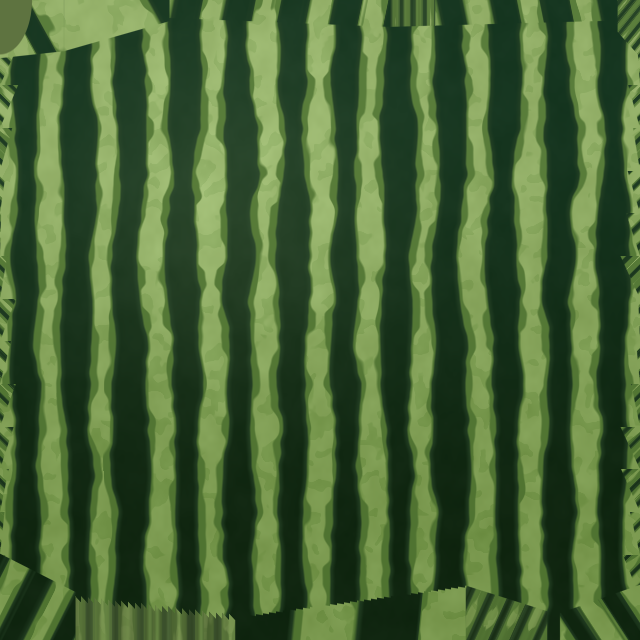
Reproduce this texture procedurally as a WebGL 2 fragment shader.

```glsl
#version 300 es
precision highp float;

uniform vec2 u_resolution;
out vec4 fragColor;

const float STRIPES = 12.0;
const float VARIANTS = 6.0;
const float SOFT = 0.0012;
const vec3 DARK_LOW = vec3(0.06, 0.145, 0.06);
const vec3 DARK_HIGH = vec3(0.085, 0.21, 0.125);
const vec3 LIGHT_LOW = vec3(0.48, 0.60, 0.31);
const vec3 LIGHT_HIGH = vec3(0.58, 0.69, 0.41);
const vec3 FRINGE = vec3(0.31, 0.45, 0.19);
const vec3 HALO = vec3(0.14, 0.25, 0.14);
const vec3 OLIVE = vec3(0.37, 0.45, 0.25);

float hash(vec2 p) {
    vec3 q = fract(p.xyx * 0.1031);
    q += dot(q, q.yzx + 33.33);
    return fract((q.x + q.y) * q.z);
}

float noise(vec2 p) {
    vec2 i = floor(p), f = fract(p);
    f = f * f * (3.0 - 2.0 * f);
    float low = mix(hash(i), hash(i + vec2(1, 0)), f.x);
    float high = mix(hash(i + vec2(0, 1)), hash(i + vec2(1, 1)), f.x);
    return mix(low, high, f.y);
}

float fbm(vec2 p) {
    return 0.55 * noise(p) + 0.3 * noise(p * 2.1 + 7.3) + 0.15 * noise(p * 4.3 + 3.1);
}

// Distance into the nearest wavy stripe, positive inside
float wavyStripe(vec2 uv) {
    float s = uv.x * STRIPES + 0.03;
    float index = floor(s + 0.5);
    float variant = mod(index, VARIANTS);
    float offset = s - index;
    offset += 0.14 * (noise(vec2(uv.y * 7.0, variant + 40.0)) - 0.5);
    float seed = variant * 2.0 + step(0.0, offset);
    float halfWidth = variant == 2.0 ? 0.205 : 0.255;
    halfWidth += 0.17 * (noise(vec2(uv.y * 15.0, seed + 11.0)) - 0.5);
    halfWidth += 0.05 * (noise(vec2(uv.y * 55.0, seed + 70.0)) - 0.5);
    return (halfWidth - abs(offset)) / STRIPES;
}

// Straight bands with fine streaks
float straightBand(float s, float halfWidth, float frequency) {
    float streak = 0.10 * (noise(vec2(s * 14.0, 5.0)) - 0.5);
    return (halfWidth + streak - abs(fract(s + 0.5) - 0.5)) / frequency;
}

// Rind colour for a distance from the stripe edge
vec3 rind(float d, vec2 uv) {
    float glow = exp(-14.0 * dot(uv - vec2(0.35, 0.68), uv - vec2(0.35, 0.68)));
    float height = smoothstep(0.1, 0.9, uv.y);
    float mottle = fbm(uv * vec2(34.0, 28.0));
    float blotch = smoothstep(0.60, 0.68, noise(uv * 62.0 + 2.0 * mottle));

    vec3 dark = mix(DARK_LOW, DARK_HIGH, height) + glow * vec3(0.08, 0.07, 0.05);
    dark += 0.025 * (mottle - 0.5);
    vec3 light = mix(LIGHT_LOW, LIGHT_HIGH, height) + 0.06 * glow;
    light += 0.07 * (mottle - 0.5) - blotch * vec3(0.045, 0.035, 0.04);

    float fringeWidth = 0.009 * smoothstep(0.3, 0.8, noise(uv * vec2(26.0, 30.0)));
    vec3 color = mix(dark, HALO + 0.04 * glow, 0.7 * smoothstep(-0.009, -0.001, d));
    color = mix(color, FRINGE + 0.04 * height, smoothstep(-0.002, 0.002, d));
    return mix(color, light, smoothstep(0.001, 0.005, d - fringeWidth));
}

// Border piece: span holds left, right, depth at left, depth at right
vec3 panel(vec3 color, vec2 q, vec2 uv, vec4 span, float slant, vec3 band, float teeth, float olive) {
    float along = clamp((q.x - span.x) / (span.y - span.x), 0.0, 1.0);
    float depth = mix(span.z, span.w, along) - teeth * fract(q.x * 95.0);
    float s = (q.x - slant * q.y) * band.x + band.y;
    vec3 paint = rind(straightBand(s, band.z, band.x), uv);
    paint = mix(paint, OLIVE * (0.65 + 0.6 * noise(vec2(s * 7.0, 9.0))), olive);
    float side = min(q.x - span.x, span.y - q.x);
    return mix(color, paint, smoothstep(-SOFT, SOFT, min(side, depth - q.y)));
}

// Torn shards along a side edge
vec3 shards(vec3 color, float inset, vec2 uv, float seed) {
    float row = uv.y * 15.0;
    float reach = 0.032 * hash(vec2(floor(row), seed)) * fract(row);
    float d = straightBand(row * 2.0 + inset * 30.0, 0.36, 30.0);
    return mix(color, rind(d, uv), smoothstep(-SOFT, SOFT, reach - inset));
}

void main() {
    vec2 uv = gl_FragCoord.xy / u_resolution;
    vec2 top = vec2(uv.x, 1.0 - uv.y);
    vec3 color = rind(wavyStripe(uv), uv);
    color = shards(color, uv.x, uv, 3.0);
    color = shards(color, 1.0 - uv.x, uv, 8.0);

    // Upper border
    color = panel(color, top, uv, vec4(-0.01, 0.10, 0.092, 0.08), 0.55, vec3(4.5, 0.36, 0.41), 0.0, 0.0);
    color = panel(color, top, uv, vec4(0.10, 0.265, 0.08, 0.033), 0.55, vec3(4.5, 0.36, 0.41), 0.0, 0.0);
    color = panel(color, top, uv, vec4(0.265, 0.61, 0.028, 0.042), -0.2, vec3(12.0, -0.04, 0.23), 0.0, 0.0);
    color = panel(color, top, uv, vec4(0.61, 0.68, 0.042, 0.04), 0.0, vec3(55.0, 0.0, 0.30), 0.0, 0.2);
    color = panel(color, top, uv, vec4(0.68, 0.965, 0.04, 0.032), 0.2, vec3(12.0, 0.08, 0.23), 0.0, 0.0);
    color = panel(color, top, uv, vec4(0.965, 1.01, 0.05, 0.10), -0.8, vec3(50.0, 0.0, 0.30), 0.0, 0.1);
    float corner = 1.0 - length(top / vec2(0.05, 0.085));
    color = mix(color, OLIVE, smoothstep(-0.02, 0.02, corner));

    // Lower border
    color = panel(color, uv, uv, vec4(-0.01, 0.118, 0.14, 0.075), 0.5, vec3(12.0, 0.33, 0.26), 0.0, 0.0);
    color = panel(color, uv, uv, vec4(0.118, 0.368, 0.070, 0.040), 0.0, vec3(25.0, 0.0, 0.34), 0.010, 0.55);
    color = panel(color, uv, uv, vec4(0.368, 0.728, 0.036, 0.085), 0.1, vec3(5.12, 0.41, 0.25), 0.003, 0.0);
    color = panel(color, uv, uv, vec4(0.728, 0.855, 0.085, 0.045), 0.45, vec3(29.0, 0.2, 0.30), 0.0, 0.15);
    color = panel(color, uv, uv, vec4(0.875, 1.01, 0.042, 0.09), -0.65, vec3(12.0, 0.52, 0.27), 0.0, 0.0);

    fragColor = vec4(clamp(color, 0.0, 1.0), 1.0);
}
```
